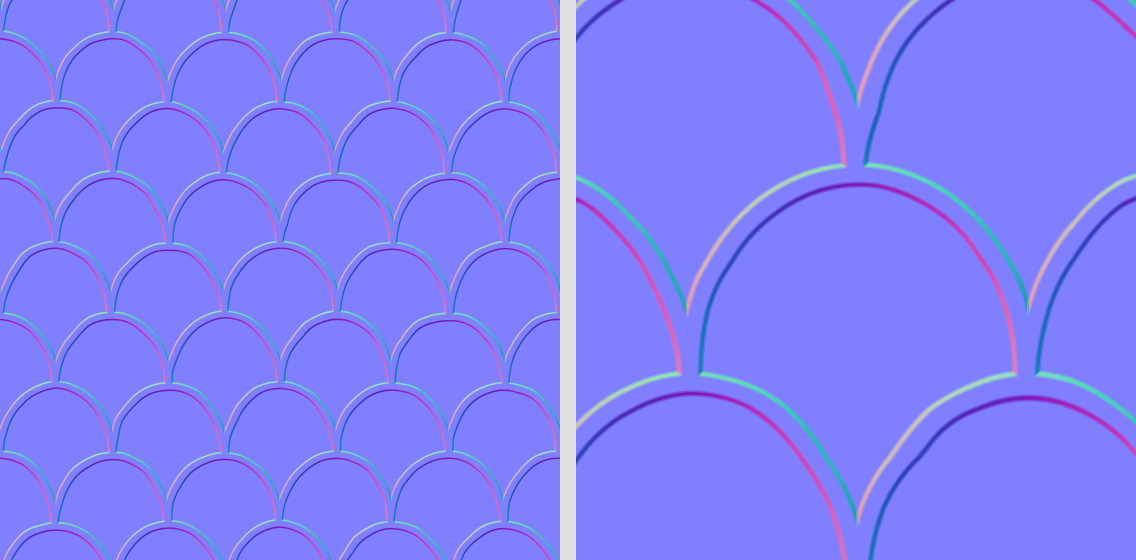
Left, the full canvas; right, a detail of the centre.
This texture map is drawn by a three.js fragment shader. Its source:

```glsl
// Tangent-space normal map of overlapping fish scales: 5 across, 8 staggered rows.
// Each scale is a half ellipse rimmed by a sunken groove; rows are layered from back
// to front, bent by wrapping noise, and the height slope is encoded as colour.
varying vec2 vUv;

const vec2 SCALE_RADIUS = vec2(0.1, 0.125);
const float GROOVE_HALF_WIDTH = 0.0064;
const float BEVEL = 0.0015;

vec2 hash22(vec2 p) {
  vec3 q = fract(p.xyx * vec3(0.1031, 0.1030, 0.0973));
  q += dot(q, q.yzx + 33.33);
  return fract((q.xx + q.yz) * q.zy);
}

// Two-channel linear value noise, -0.5 to 0.5, repeating after 'period' cells
vec2 wrapNoise(vec2 uv, float period) {
  vec2 p = uv * period;
  vec2 cell = floor(p);
  vec2 f = p - cell;
  vec2 a = hash22(mod(cell, period));
  vec2 b = hash22(mod(cell + vec2(1.0, 0.0), period));
  vec2 c = hash22(mod(cell + vec2(0.0, 1.0), period));
  vec2 d = hash22(mod(cell + 1.0, period));
  return mix(mix(a, b, f.x), mix(c, d, f.x), f.y) - 0.5;
}

float ellipseDistance(vec2 p, vec2 radius) {
  float k = length(p / radius);
  return k * (k - 1.0) / max(length(p / (radius * radius)), 0.01);
}

// Signed distance to the groove network, negative inside a groove
float grooveDistance(vec2 p) {
  float row = floor(p.y / SCALE_RADIUS.y - 0.495);
  float groove = 1.0;
  for (int i = 1; i >= -1; i--) {
    float r = row + float(i);
    float shift = 0.1 * mod(r, 2.0);
    vec2 q = vec2(mod(p.x - shift + 0.1, 0.2) - 0.1,
                  p.y - (r + 0.495) * SCALE_RADIUS.y);
    float rim = ellipseDistance(q, SCALE_RADIUS);
    // The nearer row covers what lies behind, then its own plate rises again
    groove = max(min(groove, rim - GROOVE_HALF_WIDTH), -rim - GROOVE_HALF_WIDTH);
  }
  return groove;
}

float height(vec2 uv) {
  // Broad drift between scales plus a fine, slightly angular wobble
  vec2 bend = 0.0065 * wrapNoise(uv, 10.0) + 0.0034 * wrapNoise(uv + 0.37, 34.0);
  return smoothstep(-BEVEL, BEVEL, grooveDistance(uv + bend));
}

vec3 surfaceNormal(vec2 uv) {
  vec2 e = vec2(0.0004, 0.0);
  vec2 slope = vec2(height(uv + e.xy) - height(uv - e.xy),
                    height(uv + e.yx) - height(uv - e.yx)) / (2.0 * e.x);
  // Green points down
  return normalize(vec3(vec2(-1.0, 1.0) * slope * 0.0056, 1.0));
}

void main() {
  // Four samples smooth the thin bevels
  vec3 normal = vec3(0.0);
  for (int j = 0; j < 2; j++) {
    for (int i = 0; i < 2; i++) {
      normal += 0.25 * surfaceNormal(vUv + (vec2(float(i), float(j)) - 0.5) * 0.001);
    }
  }
  // Soften the sideways tilt of the bevels
  normal.xy *= 0.86;
  gl_FragColor = vec4(normal * 0.5 + 0.5, 1.0);
}
```
